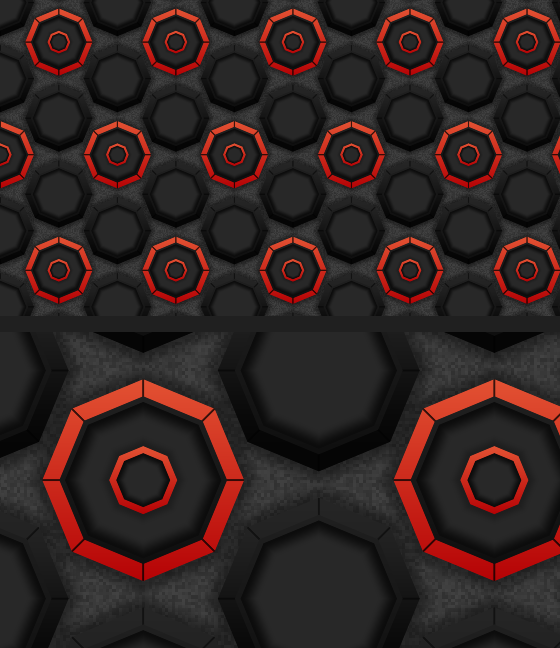
Top, the full canvas; bottom, a detail of the centre.
A Shadertoy shader for this pattern:

```glsl
// Staggered columns of bevelled octagonal sockets on a grainy dark ground.
// Every third socket in a column has a red rim and a small red ring inside.
// Each pixel folds into its nearest columns and layers concentric octagons.

// All lengths are in canvas heights.
const float COLUMN_STEP = 0.1852;
const float ROW_STEP = 0.2407;
const float RIM_OUTER = 0.1065;
const float RIM_INNER = 0.0885;
const float PANEL = 0.0825;
const float RING_OUTER = 0.0359;
const float RING_INNER = 0.0285;

float hash21(vec2 p) {
    vec3 q = fract(p.xyx * 0.1031);
    q += dot(q, q.yzx + 33.33);
    return fract((q.x + q.y) * q.z);
}

// Folds the plane into one half-side of an octagon with corners on the axes.
vec2 foldOctant(vec2 p) {
    p = abs(p);
    return p.x > p.y ? p : p.yx;
}

// Circumradius of the octagon that passes through a folded point.
float octagonRadius(vec2 q) {
    return q.x + 0.4142 * q.y;
}

// Distance from a folded point to the nearest corner ray.
float cornerDistance(vec2 q) {
    return min(q.y, 0.7071 * (q.x - q.y));
}

float inside(float r, float limit, float pixel) {
    return 1.0 - smoothstep(-0.6 * pixel, 0.6 * pixel, r - limit);
}

// Vertical position within a shape: 0 at its bottom, 1 at its top.
float heightIn(float y, float radius) {
    return clamp(0.5 + 0.5 * y / radius, 0.0, 1.0);
}

vec3 redPaint(float height) {
    return mix(vec3(0.71, 0.01, 0.02), vec3(0.89, 0.32, 0.20), height);
}

vec3 blackPaint(float height) {
    return vec3(mix(0.018, 0.145, smoothstep(0.05, 1.0, height)));
}

// Recessed floor with a soft shadow along its edge.
vec3 floorPaint(float r, float limit, float blur) {
    return vec3(mix(0.045, 0.155, smoothstep(0.0, blur, limit - r)));
}

vec3 socket(vec2 p, bool isRed, float pixel) {
    vec2 q = foldOctant(p);
    float r = octagonRadius(q);
    float height = heightIn(p.y, RIM_OUTER);

    // Rim, split by a thin seam at each corner
    vec3 color = isRed ? redPaint(height) : blackPaint(height);
    float seam = 1.0 - smoothstep(0.0005, 0.0005 + pixel, cornerDistance(q));
    color *= 1.0 - (isRed ? 0.75 : 0.5) * seam;

    // Inner bevel and floor
    vec3 bevel = vec3(mix(0.05, 0.13, height));
    color = mix(color, bevel, inside(r, RIM_INNER, pixel));
    color = mix(color, floorPaint(r, PANEL, 0.020), inside(r, PANEL, pixel));

    // Small ring at the centre
    if (isRed) {
        float contact = smoothstep(RING_OUTER, RING_OUTER + 0.012, r);
        color *= mix(0.75, 1.0, contact);
        vec3 ring = redPaint(heightIn(p.y, RING_OUTER));
        color = mix(color, ring, inside(r, RING_OUTER, pixel));
        vec3 hollow = floorPaint(r, RING_INNER, 0.010);
        color = mix(color, hollow, inside(r, RING_INNER, pixel));
    }
    return color;
}

void mainImage(out vec4 fragColor, in vec2 fragCoord) {
    float pixel = 1.0 / iResolution.y;
    vec2 p = fragCoord * pixel - vec2(0.001, 0.0);
    float nearestColumn = round(p.x / COLUMN_STEP);
    vec4 sockets = vec4(0.0);
    float shade = 1.0;

    // Sockets reach past their column, so neighbours are included
    for (int i = -1; i <= 1; i++) {
        float column = nearestColumn + float(i);
        float firstRed = mod(column, 2.0) > 0.5 ? 0.1447 : 0.5104;
        float row = round((p.y - firstRed) / ROW_STEP);
        vec2 center = vec2(column * COLUMN_STEP, firstRed + row * ROW_STEP);
        vec2 local = p - center;
        bool isRed = mod(row, 3.0) < 0.5;

        float r = octagonRadius(foldOctant(local));
        float cover = inside(r, RIM_OUTER, pixel);
        sockets += vec4(socket(local, isRed, pixel) * cover, cover);
        shade *= mix(0.62, 1.0, smoothstep(RIM_OUTER, RIM_OUTER + 0.022, r));
    }

    // Grainy ground, darkened around the rims
    float grain = hash21(floor(p * 288.0) + 40.0) - 0.5;
    vec3 ground = vec3(0.225 + 0.07 * grain) * shade;
    vec3 color = ground * (1.0 - min(sockets.a, 1.0)) + sockets.rgb;
    fragColor = vec4(color, 1.0);
}
```
